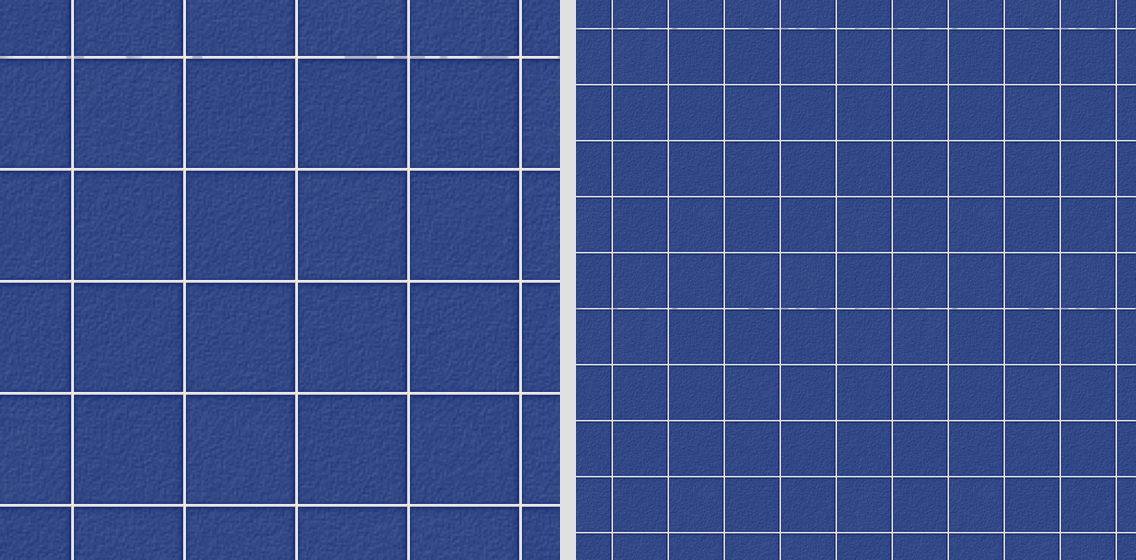
Left, the tile; right, the same tile 2 across and 2 down.
Reproduce this texture procedurally as a Shadertoy shader.

```glsl
// Blue square tiles, five by five, parted by thin pale grout lines.
// Each face is embossed wrapping noise lit from the upper left, with shaded
// edges deeper at the top and right; one grout row carries faint blue stains.

const float TILES = 5.0;                        // repeats across and down
const vec2  GRID_ORIGIN = vec2(0.1296, 0.0977); // first grout crossing
const float GROUT_HALF = 0.0025;                // half width of a grout line
const float GROUT_SOFT = 0.0012;                // softness of its edges
const float SHADE_WIDE = 0.0038;                // falloff at top and right
const float SHADE_THIN = 0.0018;                // falloff at left and bottom
const float GRAIN = 256.0;                      // grain cells per canvas
const float GRAIN_DEPTH = 0.95;
const float MOTTLE = 60.0;                      // broad mottling cells
const float STAINED_ROW = 4.0;                  // grout row with stains
const float STAIN_CELLS = 48.0;

const vec3 FACE_DARK   = vec3(0.150, 0.238, 0.500);
const vec3 FACE_LIGHT  = vec3(0.232, 0.322, 0.552);
const vec3 EDGE_SHADE  = vec3(0.045, 0.110, 0.390);
const vec3 GROUT_COLOR = vec3(0.930, 0.920, 0.910);
const vec3 STAIN_COLOR = vec3(0.640, 0.660, 0.760);

// Integer hash, 0 to 1
float hash(vec2 cell) {
    uvec2 k = uvec2(cell) * uvec2(1597u, 3571u) + uvec2(131u, 977u);
    uint n = k.x ^ (k.y * 40503u);
    n = (n ^ (n >> 15)) * 739391u;
    n = (n ^ (n >> 13)) * 668265u;
    n ^= n >> 16;
    return float(n & 65535u) / 65535.0;
}

// Value noise that wraps after "period" cells
float noise(vec2 p, float period) {
    vec2 i = floor(p), f = fract(p);
    f = f * f * (3.0 - 2.0 * f);
    vec2 a = mod(i, period), b = mod(i + 1.0, period);
    return mix(mix(hash(a), hash(vec2(b.x, a.y)), f.x),
               mix(hash(vec2(a.x, b.y)), hash(b), f.x), f.y);
}

// Height of the pebbled tile face
float relief(vec2 uv) {
    return 0.7 * noise(uv * GRAIN, GRAIN)
         + 0.3 * noise(uv * GRAIN * 0.5, GRAIN * 0.5);
}

void mainImage(out vec4 fragColor, in vec2 fragCoord) {
    vec2 uv = fragCoord / iResolution.xy;
    float pixel = 1.0 / min(iResolution.x, iResolution.y);

    // Distances to the grout centres, in canvas units
    vec2 grid = (uv - GRID_ORIGIN) * TILES;
    vec2 lowSide = fract(grid) / TILES;          // from left and bottom
    vec2 highSide = 1.0 / TILES - lowSide;       // from right and top
    vec2 nearest = min(lowSide, highSide);

    // Embossed face
    vec2 toLight = vec2(-0.4, 0.5) / GRAIN;
    float slope = relief(uv - toLight) - relief(uv + toLight);
    float mottle = noise(uv * MOTTLE, MOTTLE) - 0.5;
    vec2 tile = mod(floor(grid), TILES);
    float tone = 0.56 + GRAIN_DEPTH * slope + 0.12 * mottle
               + 0.06 * (hash(tile) - 0.5);
    vec3 color = mix(FACE_DARK, FACE_LIGHT, clamp(tone, -0.25, 1.3));

    // Edge shading
    vec2 deep = exp(-max(highSide - GROUT_HALF, 0.0) / SHADE_WIDE);
    vec2 slight = exp(-max(lowSide - GROUT_HALF, 0.0) / SHADE_THIN);
    float shade = max(max(deep.x, deep.y), max(slight.x, slight.y));
    color = mix(color, EDGE_SHADE, 0.95 * shade);

    // Grout, with stains along one row
    float soft = max(GROUT_SOFT, 0.7 * pixel);
    vec2 line = 1.0 - smoothstep(GROUT_HALF - soft, GROUT_HALF + soft, nearest);
    float row = mod(floor(grid.y + 0.5), TILES);
    float patches = noise(vec2(uv.x * STAIN_CELLS, 7.0), STAIN_CELLS);
    float stain = smoothstep(0.68, 0.82, patches) * line.y * (1.0 - line.x);
    stain *= 1.0 - step(0.5, abs(row - STAINED_ROW));
    vec3 grout = mix(GROUT_COLOR, STAIN_COLOR, 0.8 * stain);
    color = mix(color, grout, max(line.x, line.y));

    fragColor = vec4(color, 1.0);
}
```
